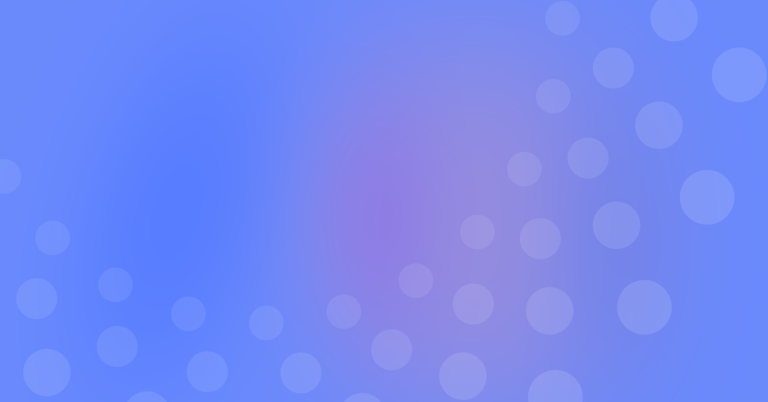
This background is drawn by a WebGL 2 fragment shader. Its source:

```glsl
#version 300 es
precision highp float;
// Soft blue and violet glows behind concentric rings of translucent dots.

uniform vec2 u_resolution;
out vec4 outColor;

// Colours
const vec3 BASE_BLUE = vec3(0.415, 0.54, 0.99);
const vec3 DEEP_BLUE = vec3(0.345, 0.49, 1.0);
const vec3 MAUVE = vec3(0.58, 0.55, 0.875);
const vec3 VIOLET = vec3(0.56, 0.475, 0.895);
const vec3 SLATE = vec3(0.43, 0.50, 0.91);

// Glow centres and radii, in canvas heights
const vec2 DEEP_POS = vec2(0.445, 0.475), DEEP_SIZE = vec2(0.25, 0.46);
const vec2 MAUVE_POS = vec2(1.19, 0.44), MAUVE_SIZE = vec2(0.41, 0.50);
const vec2 VIOLET_POS = vec2(0.945, 0.46), VIOLET_SIZE = vec2(0.16, 0.30);
const vec2 SLATE_POS = vec2(1.54, 0.41), SLATE_SIZE = vec2(0.19, 0.40);
const float DEEP_LEAN = 0.22;

// Dot rings: centre x, centre y, ring radius, dot radius
const int RING_COUNT = 4;
const vec4 RINGS[RING_COUNT] = vec4[](
  vec4(0.652, 0.944, 0.7475, 0.0430),
  vec4(0.643, 0.958, 0.8920, 0.0510),
  vec4(0.642, 0.965, 1.0350, 0.0590),
  vec4(0.642, 0.965, 1.2065, 0.0680));
const vec4 RING_PHASE = radians(vec4(-0.8, 8.2, 0.5, 7.2));
const float DOT_STEP = radians(15.0);
const float DOT_ALPHA_INNER = 0.085;
const float DOT_ALPHA_OUTER = 0.125;

// Elliptical falloff; a higher power gives a flatter middle
float glow(vec2 p, vec2 centre, vec2 size, float power) {
  return exp(-pow(length((p - centre) / size), power));
}

// Blended colour glows
vec3 backdrop(vec2 p) {
  vec2 leaning = p - vec2(DEEP_LEAN * (p.y - DEEP_POS.y), 0.0);
  vec3 color = mix(BASE_BLUE, DEEP_BLUE, glow(leaning, DEEP_POS, DEEP_SIZE, 2.4));
  color = mix(color, MAUVE, glow(p, MAUVE_POS, MAUVE_SIZE, 2.8));
  color = mix(color, SLATE, 0.6 * glow(p, SLATE_POS, SLATE_SIZE, 2.0));
  return mix(color, VIOLET, 0.75 * glow(p, VIOLET_POS, VIOLET_SIZE, 2.0));
}

// Coverage of the nearest dot on one ring, angles running clockwise
float ringDot(vec2 p, vec4 ring, float phase, float pixel) {
  vec2 q = (p - ring.xy) * vec2(1.0, -1.0);
  float slot = round((atan(q.y, q.x) - phase) / DOT_STEP);
  float angle = phase + slot * DOT_STEP;
  vec2 centre = ring.z * vec2(cos(angle), sin(angle));
  return 1.0 - smoothstep(-pixel, pixel, length(q - centre) - ring.w);
}

void main() {
  vec2 p = gl_FragCoord.xy / u_resolution.y;
  float pixel = 0.75 / u_resolution.y;
  vec3 color = backdrop(p);

  // Larger outer dots are slightly more opaque
  for (int i = 0; i < RING_COUNT; i++) {
    float t = float(i) / float(RING_COUNT - 1);
    float alpha = mix(DOT_ALPHA_INNER, DOT_ALPHA_OUTER, t);
    color = mix(color, vec3(1.0), alpha * ringDot(p, RINGS[i], RING_PHASE[i], pixel));
  }
  outColor = vec4(color, 1.0);
}
```
